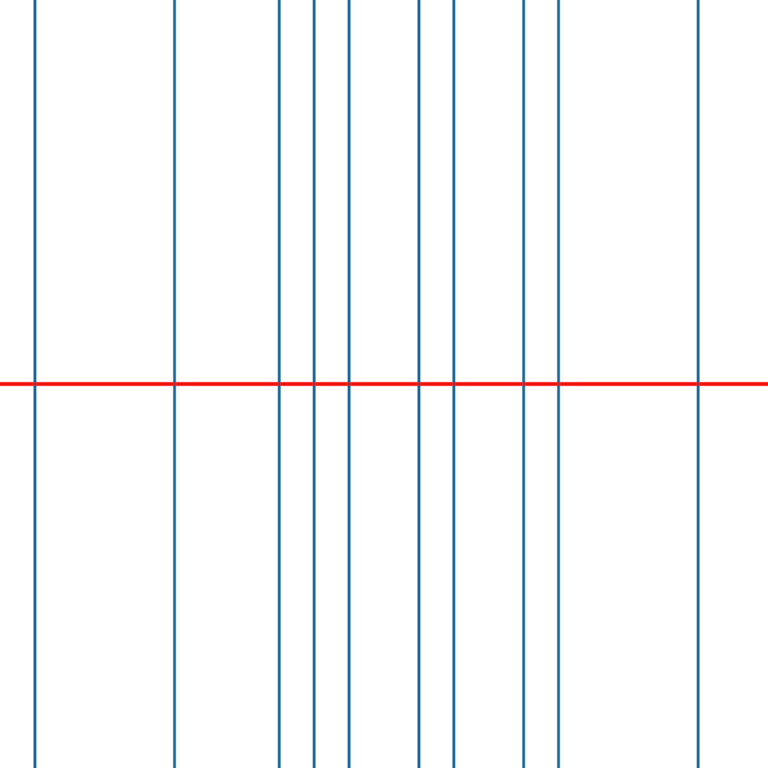
Write a three.js fragment shader that draws this pattern.

```glsl
// Thin blue vertical lines on a 22-step grid, crossed by one red horizontal line on white.
varying vec2 vUv;

const vec3 PAPER = vec3(1.0);
const vec3 BLUE = vec3(0.08, 0.39, 0.60);
const vec3 RED = vec3(0.95, 0.05, 0.03);

const float GRID_STEPS = 22.0;
const float BLUE_WIDTH = 0.0036;
const float RED_WIDTH = 0.0050;
const float RED_HEIGHT = 0.5;
const float SOFTNESS = 1.0 / 512.0;
const float CROSSING_OPACITY = 0.65;

// Smooth coverage of a line, from the distance to its centre
float lineCoverage(float dist, float width, float softness) {
  return clamp((0.5 * width - dist) / softness + 0.5, 0.0, 1.0);
}

// Distance to the nearest of four grid columns
float nearestColumn(float x, vec4 columns, float steps) {
  vec4 d = abs(vec4(x) - columns / steps);
  return min(min(d.x, d.y), min(d.z, d.w));
}

void main() {
  // Vertical lines, given by their grid steps
  float left = nearestColumn(vUv.x, vec4(1.0, 5.0, 8.0, 9.0), GRID_STEPS);
  float middle = nearestColumn(vUv.x, vec4(10.0, 12.0, 13.0, 15.0), GRID_STEPS);
  float right = nearestColumn(vUv.x, vec4(16.0, 16.0, 20.0, 20.0), GRID_STEPS);
  float blue = lineCoverage(min(left, min(middle, right)), BLUE_WIDTH, SOFTNESS);

  // Horizontal line, slightly translucent over the blue
  float red = lineCoverage(abs(vUv.y - RED_HEIGHT), RED_WIDTH, SOFTNESS);
  red *= mix(1.0, CROSSING_OPACITY, blue);

  vec3 color = mix(PAPER, BLUE, blue);
  color = mix(color, RED, red);
  gl_FragColor = vec4(color, 1.0);
}
```
